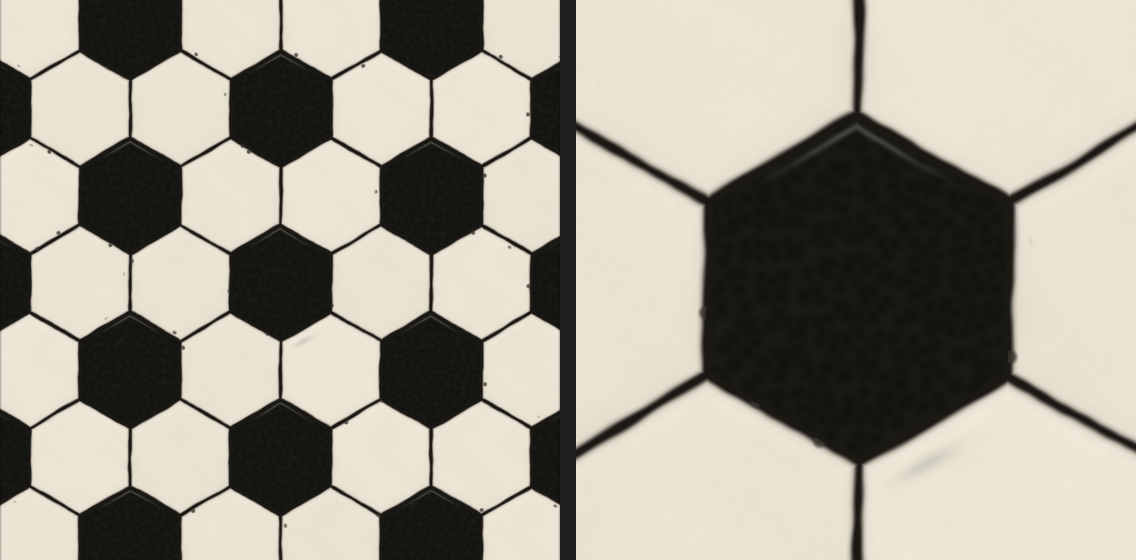
Left: the whole. Right: its middle third, enlarged.
Reproduce this pattern procedurally as a three.js fragment shader.

```glsl
// Pointy-top hexagonal floor tiles, cream with every third one black, in thin dark joints.
// The nearest centre of two offset rectangular grids gives each tile; its edge
// distance draws the joints, and sines, hashes and cellular noise add the wear.
varying vec2 vUv;

float hash(vec2 p) {
  vec3 h = fract(vec3(p.xyx) * 0.1031);
  h += dot(h, h.yzx + 33.33);
  return fract((h.x + h.y) * h.z);
}

// Cellular noise: distance to the nearest scattered point, and that point's hash.
vec2 cellular(vec2 p) {
  vec2 nearest = vec2(8.0, 0.0);
  for (int y = -1; y <= 1; y++) {
    for (int x = -1; x <= 1; x++) {
      vec2 cell = floor(p) + vec2(float(x), float(y));
      vec2 point = cell + vec2(hash(cell + 17.0), hash(cell + 71.0));
      float dist = length(p - point);
      if (dist < nearest.x) nearest = vec2(dist, hash(cell + 131.0));
    }
  }
  return nearest;
}

float waves(vec2 p) {
  return (sin(p.x * 3.1 + 1.7 * sin(p.y * 2.3))
        + 0.5 * sin(p.y * 7.3 + p.x * 4.1)
        + 0.3 * sin(p.x * 13.7 - p.y * 11.9)) / 1.8;
}

// Offset of p from the centre of its hexagon; tiles are one unit wide.
vec2 hexOffset(vec2 p) {
  vec2 period = vec2(1.0, 1.73205);
  vec2 a = p - period * floor(p / period + 0.5);
  vec2 b = p - period * (floor(p / period) + 0.5);
  return dot(a, a) < dot(b, b) ? a : b;
}

// Soft streak running parallel to a slanted edge.
float streak(vec2 q, vec2 centre) {
  vec2 r = q - centre;
  float along = dot(r, vec2(0.88, 0.47));
  float across = dot(r, vec2(-0.47, 0.88));
  return exp(-along * along * 90.0 - across * across * 1400.0);
}

void main() {
  // Tile layout, with slightly uneven edges
  vec2 p = (vUv - vec2(0.5013, 0.4948)) / vec2(0.1793, 0.1798);
  vec2 wobbled = p + 0.006 * vec2(waves(p * 1.9), waves(p.yx * 1.9 + 4.0));
  vec2 q = hexOffset(wobbled);
  vec2 centre = wobbled - q;
  float row = floor(centre.y / 0.866025 + 0.5);
  float column = floor(centre.x - 0.5 * row + 0.5);
  float isBlack = 1.0 - step(0.5, mod(column - row + 0.1, 3.0));
  float tileHash = hash(vec2(column, row) + 50.0);
  float edge = 0.5 - max(abs(q.x), dot(abs(q), vec2(0.5, 0.866025)));

  // Cream glaze: tone per tile, faint clouding, paler rim and cool shading
  vec3 cream = vec3(0.923, 0.894, 0.833);
  cream += (tileHash - 0.5) * vec3(0.014, 0.012, 0.016);
  cream += 0.005 * waves(p * 3.0) + 0.006 * (hash(floor(vUv * 400.0)) - 0.5);
  cream += 0.018 * exp(-pow((edge - 0.06) / 0.03, 2.0)) * smoothstep(-0.1, 0.4, q.y);
  cream -= vec3(0.07, 0.06, 0.055) * exp(-edge * 30.0);

  // Grey scuffs beside one edge of a few cream tiles
  vec2 turned = q * (tileHash > 0.93 ? -1.0 : 1.0);
  float scuff = step(0.86, tileHash) * streak(turned, vec2(0.27, -0.29));
  cream = mix(cream, vec3(0.72, 0.72, 0.66), 0.55 * scuff);

  // Black glaze: fine mottling and a gleam below the top corner
  vec3 black = vec3(0.068, 0.071, 0.056) + 0.035 * cellular(vUv * 110.0).x;
  float gleam = exp(-pow((edge - 0.036) / 0.011, 2.0));
  gleam *= step(0.0, q.y) * smoothstep(0.38, 0.02, abs(q.x));
  black = mix(black, vec3(0.42, 0.41, 0.37), 0.55 * gleam);
  vec3 color = mix(cream, black, isBlack);

  // Joints of varying width, with a brownish fringe
  float width = 0.015 + 0.004 * waves(p * 4.3 + 2.0);
  float joint = 1.0 - smoothstep(width - 0.010, width + 0.010, edge);
  float fringe = 1.0 - smoothstep(width, width + 0.022, edge);
  color = mix(color, vec3(0.46, 0.41, 0.38), 0.4 * fringe * (1.0 - isBlack));
  color = mix(color, vec3(0.105, 0.095, 0.08), joint);

  // Sparse chips along the joints
  vec2 chip = cellular(vUv * 65.0);
  float chipped = step(0.965, chip.y) * (1.0 - smoothstep(0.12, 0.35, chip.x));
  chipped *= (1.0 - smoothstep(0.04, 0.08, edge)) * (1.0 - isBlack);
  color = mix(color, vec3(0.23, 0.21, 0.19), 0.8 * chipped);

  // Faint cut line down the left and right borders
  float border = min(vUv.x, 1.0 - vUv.x);
  color *= 1.0 - 0.25 * (1.0 - smoothstep(0.0, 0.004, border));

  gl_FragColor = vec4(color, 1.0);
}
```
